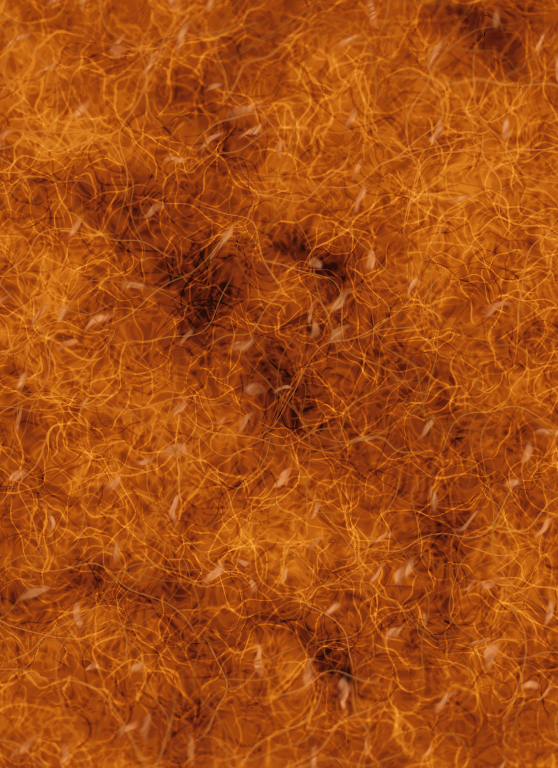
A Shadertoy shader for this texture:

```glsl
vec3 hash3(vec2 c) {
    vec3 q = fract(c.xyx * vec3(0.1031, 0.1030, 0.0973));
    q += dot(q, q.yxz + 33.33);
    return fract((q.xxy + q.yzz) * q.zyx);
}

float noise(vec2 p) {
    vec2 i = floor(p), f = fract(p);
    f = f * f * (3.0 - 2.0 * f);
    return mix(mix(hash3(i).x, hash3(i + vec2(1, 0)).x, f.x),
               mix(hash3(i + vec2(0, 1)).x, hash3(i + vec2(1, 1)).x, f.x), f.y);
}

float fbm(vec2 p) {
    float sum = 0.0, amp = 0.5;
    for (int i = 0; i < 4; i++) {
        sum += amp * noise(p);
        p = mat2(1.6, 1.2, -1.2, 1.6) * p + 7.3;
        amp *= 0.5;
    }
    return sum / 0.94;
}

vec2 warp(vec2 p) {
    return vec2(noise(p), noise(p + 41.7)) - 0.5;
}

vec2 turn(vec2 p, float a) {
    float c = cos(a), s = sin(a);
    return vec2(c * p.x + s * p.y, c * p.y - s * p.x);
}

// Soft trough along a segment
float trough(vec2 p, vec2 a, vec2 b, float width) {
    vec2 pa = p - a, ba = b - a;
    float d = length(pa - ba * clamp(dot(pa, ba) / dot(ba, ba), 0.0, 1.0)) / width;
    return exp(-d * d);
}

// Large folds of the cloth: positive is lit, negative is shaded
float folds(vec2 p) {
    p += 0.07 * warp(p * 9.0) + 0.03 * warp(p * 25.0);
    float shade = 0.24 * trough(p, vec2(0.12, 0.76), vec2(0.26, 0.60), 0.045);
    shade += 0.27 * trough(p, vec2(0.27, 0.60), vec2(0.41, 0.47), 0.05);
    shade += 0.22 * trough(p, vec2(0.47, 0.53), vec2(0.58, 0.40), 0.075);
    shade += 0.18 * trough(p, vec2(0.57, 0.36), vec2(0.55, 0.15), 0.05);
    shade += 0.15 * trough(p, vec2(0.31, 0.97), vec2(0.28, 0.81), 0.05);
    shade += 0.20 * trough(p, vec2(0.00, 0.25), vec2(0.20, 0.23), 0.03);
    shade += 0.16 * trough(p, vec2(0.24, 0.20), vec2(0.22, 0.05), 0.05);
    shade += 0.42 * trough(p, vec2(0.38, 0.68), vec2(0.43, 0.66), 0.032);
    shade += 0.42 * trough(p, vec2(0.36, 0.18), vec2(0.44, 0.14), 0.024);
    shade += 0.46 * trough(p, vec2(0.60, 0.99), vec2(0.65, 0.95), 0.035);
    float lit = 0.15 * trough(p, vec2(0.02, 0.86), vec2(0.20, 0.82), 0.06);
    lit += 0.13 * trough(p, vec2(0.43, 0.82), vec2(0.70, 0.74), 0.10);
    lit += 0.12 * trough(p, vec2(0.06, 0.58), vec2(0.20, 0.45), 0.09);
    lit += 0.14 * trough(p, vec2(0.30, 0.24), vec2(0.46, 0.30), 0.05);
    return lit - shade;
}

// Curved hairs on a jittered grid: x is cover, y is a random tint
vec2 hairs(vec2 p, float size, float width, float soft, float seed) {
    vec2 g = turn(p, seed * 1.7) / size + seed * 17.0, cell = floor(g), best = vec2(0);
    for (int k = 0; k < 9; k++) {
        vec2 id = cell + vec2(k % 3 - 1, k / 3 - 1);
        vec3 r = hash3(id + 100.0), s = hash3(id + 237.0);
        vec2 q = turn(g - id - r.xy, r.z * 6.2832);
        float bend = (s.x - 0.5) * 1.8;
        float y = q.y - bend * q.x * q.x - 0.05 * sin(q.x * 7.0 + s.y * 6.0);
        float d = abs(y) * size / sqrt(1.0 + 4.0 * bend * bend * q.x * q.x);
        float cover = 1.0 - smoothstep(max(width - soft, 0.0), width + soft, d);
        cover *= 1.0 - smoothstep(0.6, 0.95, abs(q.x));
        if (cover > best.x) best = vec2(cover, s.z);
    }
    return best;
}

// Short pale tufts, mostly leaning to the upper right
float tufts(vec2 p, float soft) {
    vec2 g = p / 0.052, cell = floor(g);
    float cover = 0.0;
    for (int k = 0; k < 9; k++) {
        vec2 id = cell + vec2(k % 3 - 1, k / 3 - 1);
        vec3 r = hash3(id + 511.0), s = hash3(id + 733.0);
        vec2 q = turn(g - id - r.xy, 0.95 + (s.x - 0.5) * 1.7);
        q.y += 0.7 * (s.y - 0.5) * q.x * q.x;
        float d = length(q / vec2(0.20 + 0.22 * s.y, 0.06 + 0.06 * s.z));
        cover = max(cover, step(r.z, 0.40) * (1.0 - smoothstep(0.45 - soft, 1.25 + soft, d)));
    }
    return cover;
}

vec3 wool(float t) {
    vec3 c = mix(vec3(0.17, 0.05, 0.03), vec3(0.38, 0.12, 0.05), smoothstep(-0.15, 0.1, t));
    c = mix(c, vec3(0.53, 0.20, 0.06), smoothstep(0.1, 0.3, t));
    c = mix(c, vec3(0.64, 0.27, 0.05), smoothstep(0.3, 0.5, t));
    c = mix(c, vec3(0.75, 0.37, 0.06), smoothstep(0.5, 0.7, t));
    c = mix(c, vec3(0.84, 0.48, 0.11), smoothstep(0.7, 0.9, t));
    return mix(c, vec3(0.93, 0.62, 0.22), smoothstep(0.95, 1.3, t));
}

void mainImage(out vec4 fragColor, in vec2 fragCoord) {
    vec2 p = fragCoord / iResolution.y;
    float blur = smoothstep(0.74, 1.0, p.y) + smoothstep(0.2, 0.0, p.y);
    float soft = max(1.0 / iResolution.y, 0.0012) * (1.0 + 1.5 * blur);
    float fold = folds(p);

    // Matted ground with lumps and curly fuzz
    float tone = 0.50 + fold + 0.55 * (fbm(p * 16.0) - 0.5);
    vec2 curl = p + 0.025 * warp(p * 35.0);
    float fuzz = abs(noise(curl * 85.0) - 0.5) + abs(noise(turn(curl, 0.8) * 140.0) - 0.5);
    tone += (0.38 - fuzz) * mix(0.55, 0.3, blur);

    // Dense fine hairs, light and dark
    vec2 flow = p + 0.02 * warp(p * 18.0);
    for (int i = 0; i < 7; i++) {
        float fi = float(i);
        vec2 h = hairs(flow, 0.030 + 0.007 * fi, 0.0008, soft, fi + 1.0);
        tone += h.x * (h.y - 0.36) * mix(0.62, 0.38, blur);
    }
    vec3 col = wool(tone);

    // Pale tufts, streaked by their strands
    float streak = noise(turn(curl, 0.95) * vec2(60.0, 260.0));
    vec3 pale = mix(vec3(0.70, 0.36, 0.15), vec3(0.94, 0.66, 0.42), streak);
    float tuft = tufts(p + 0.012 * warp(p * 60.0), 0.2 * blur);
    col = mix(col, pale * (1.0 + 0.5 * min(fold, 0.0)), tuft * 0.85);

    // Long loose golden strands on top
    for (int i = 0; i < 3; i++) {
        float fi = float(i);
        vec2 h = hairs(flow, 0.09 + 0.05 * fi, 0.0006, soft, fi + 11.0);
        vec3 gold = mix(vec3(0.60, 0.30, 0.06), vec3(0.86, 0.56, 0.22), h.y);
        col = mix(col, gold * (1.0 + 0.5 * fold), h.x * (0.65 - 0.25 * blur));
    }
    fragColor = vec4(col, 1.0);
}
```
